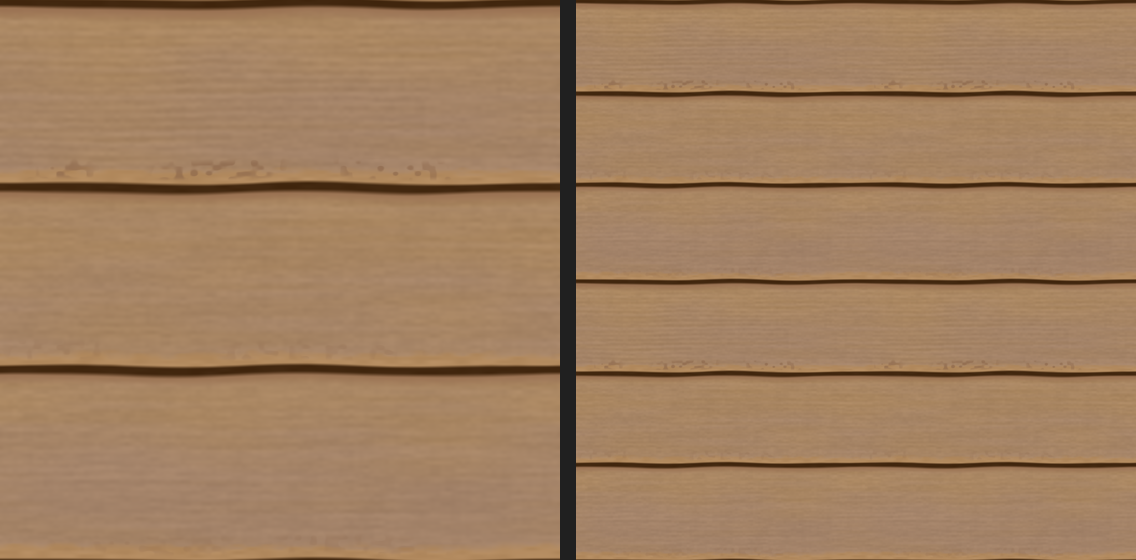
Left, the tile; right, the same tile 2 across and 2 down.
Write a Shadertoy shader that draws this texture.

```glsl
// Three overlapping courses of tan wooden lap siding with dark shadow gaps and fine grain.

const float TAU = 6.2831853;
const int ROWS = 3;
const float ROW_SHIFT = 0.0071;      // uneven spacing of the courses
const float ROW_PHASE = -0.686;
const float GAP_WAVE = 0.0032;       // waviness of the board edges
const float GRAIN_LINES = 60.0;      // fine saw lines down the canvas
const float LIP_WIDTH = 0.031;       // pale strip on the lower edge
const float BLUSH_WIDTH = 0.034;     // reddish shade under the gap

const vec3 HONEY = vec3(0.670, 0.530, 0.378);
const vec3 TAUPE = vec3(0.645, 0.515, 0.405);
const vec3 LIP = vec3(0.715, 0.550, 0.365);
const vec3 BLUSH = vec3(0.600, 0.440, 0.320);
const vec3 GAP = vec3(0.255, 0.150, 0.055);

// Per course: grayness at the top, grayness at the bottom, wear
const vec3 COURSE[ROWS] = vec3[ROWS](
    vec3(0.25, 0.85, 1.00),
    vec3(0.10, 0.55, 0.35),
    vec3(0.15, 1.25, 0.30));

float hash(vec2 p) {
    return fract(sin(dot(p, vec2(127.1, 311.7))) * 43758.5453);
}

// Value noise that wraps over the unit square
float noise(vec2 uv, vec2 cells, float seed) {
    vec2 p = uv * cells;
    vec2 i = floor(p);
    vec2 f = fract(p);
    f = f * f * (3.0 - 2.0 * f);
    vec2 a = mod(i, cells) + seed;
    vec2 b = mod(i + 1.0, cells) + seed;
    return mix(mix(hash(a), hash(vec2(b.x, a.y)), f.x),
               mix(hash(vec2(a.x, b.y)), hash(b), f.x), f.y);
}

// Depth of a shadow gap, measured down from the top
float gapDepth(int row, float x) {
    float k = float(row) / float(ROWS);
    float wave = -0.7 * cos(TAU * 2.0 * (x - 0.05)) + 0.3 * sin(TAU * 3.0 * x + k * 2.0);
    return k + ROW_SHIFT * cos(TAU * k + ROW_PHASE) + GAP_WAVE * wave;
}

void mainImage(out vec4 fragColor, in vec2 fragCoord) {
    vec2 uv = fragCoord / iResolution.xy;
    uv.y = 1.0 - uv.y;

    // Find the course and the distances to its upper and lower gaps
    float above = 1.0;
    float below = 1.0;
    int row = 0;
    for (int k = 0; k < ROWS; k++) {
        float d = fract(uv.y - gapDepth(k, uv.x));
        if (d < above) {
            above = d;
            row = k;
        }
        below = min(below, 1.0 - d);
    }
    vec3 course = COURSE[row];
    float down = above / (above + below);

    // Board tone: warm above, grayer below, in long soft streaks
    float cloud = noise(uv, vec2(5.0, 18.0), 3.0) - 0.5;
    float streak = noise(uv, vec2(4.0, 80.0), 17.0) - 0.5;
    float fiber = noise(uv, vec2(40.0, 150.0), 29.0) - 0.5;
    float fleck = noise(uv, vec2(110.0, 120.0), 41.0) - 0.5;
    float gray = mix(course.x, course.y, smoothstep(0.1, 0.65, down));
    vec3 color = mix(HONEY, TAUPE, clamp(gray + 0.7 * cloud + 0.5 * streak, 0.0, 1.2));

    // Saw lines and fiber
    float saw = sin(TAU * (GRAIN_LINES * uv.y + 0.5 * cloud));
    float sawFade = noise(uv, vec2(6.0, 12.0), 53.0);
    color += 0.010 * saw * sawFade * (0.4 + course.z);
    color += vec3(1.0, 0.9, 0.75) * (0.030 * streak + 0.026 * fiber + 0.016 * fleck);

    // Reddish shade below the upper gap, pale lip above the lower one
    float blush = 1.0 - smoothstep(0.010, BLUSH_WIDTH, above + 0.008 * cloud);
    color = mix(color, BLUSH, 0.85 * blush);
    float ragged = below + 0.012 * fiber + 0.010 * cloud;
    float lip = 1.0 - smoothstep(LIP_WIDTH - 0.012, LIP_WIDTH + 0.006, ragged);
    color = mix(color, LIP + 0.05 * fiber, 0.8 * lip);

    // Worn ticks gathered in patches just above the lip
    float band = smoothstep(0.012, 0.022, below) * (1.0 - smoothstep(0.040, 0.055, below));
    float wornAreas = smoothstep(0.35, 0.70, noise(uv, vec2(9.0, 6.0), 67.0));
    float ticks = smoothstep(0.50, 0.80, noise(uv, vec2(75.0, 100.0), 71.0));
    color = mix(color, BLUSH * 0.92, 0.65 * band * wornAreas * ticks * course.z);

    // Dark gap: crisp upper edge, softer lower edge
    float swell = 0.85 + 0.3 * noise(uv, vec2(7.0, 3.0), 83.0);
    float lowerShade = 1.0 - smoothstep(0.004, 0.0135, above / swell);
    float upperShade = 1.0 - smoothstep(0.003, 0.0100, below / swell);
    color = mix(color, GAP + 0.02 * fiber, max(lowerShade, upperShade));

    fragColor = vec4(clamp(color, 0.0, 1.0), 1.0);
}
```
